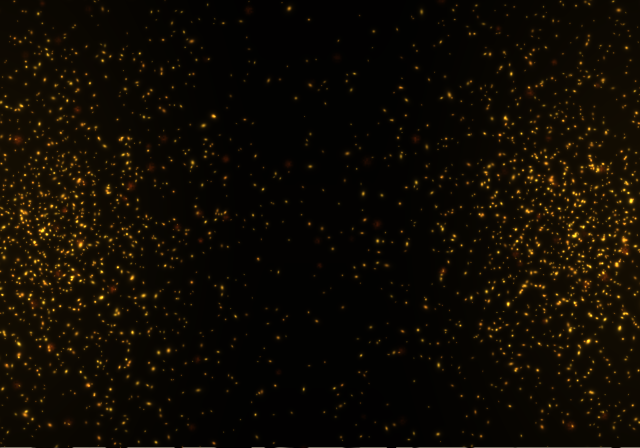
A Shadertoy shader for this background:

```glsl
// Golden dust: two dense swarms of sparks glowing at the sides of a dark field.

const vec2  LEFT_CORE   = vec2(0.085, 0.48);   // fractions of the canvas
const vec2  RIGHT_CORE  = vec2(0.900, 0.48);
const vec2  CORE_SIZE   = vec2(0.085, 0.14);
const vec2  HALO_SIZE   = vec2(0.235, 0.43);
const vec3  NIGHT       = vec3(0.010, 0.008, 0.004);
const vec3  WARM_HAZE   = vec3(0.070, 0.046, 0.006);
const vec3  GOLD        = vec3(1.00, 0.76, 0.16);
const vec3  AMBER       = vec3(0.85, 0.48, 0.10);
const vec3  EMBER       = vec3(0.62, 0.20, 0.03);
const vec3  EDGE_COLOR  = vec3(0.50, 0.48, 0.42);
const int   SPARK_LAYERS = 4;
const float FINEST_GRID  = 78.0;               // cells per canvas height
const float GRID_SHRINK  = 0.70;
const float SPARK_RADIUS = 0.0018;             // in canvas heights
const float STRAY_CHANCE = 0.024;
const float HALO_CHANCE  = 0.27;
const float CORE_CHANCE  = 0.50;
const float EMBER_GRID   = 12.0;
const float EMBER_RADIUS = 0.0085;
const float EDGE_HEIGHT  = 0.0019;

float hash(vec2 p) {
    return fract(sin(dot(p, vec2(127.1, 311.7))) * 43758.5453);
}

float noise(vec2 p) {
    vec2 i = floor(p), f = fract(p);
    f = f * f * (3.0 - 2.0 * f);
    return mix(mix(hash(i), hash(i + vec2(1, 0)), f.x),
               mix(hash(i + vec2(0, 1)), hash(i + vec2(1, 1)), f.x), f.y);
}

float bell(vec2 offset, vec2 size) {
    vec2 q = offset / size;
    return exp(-dot(q, q));
}

// Strength of both swarms at a place given in canvas fractions.
float swarm(vec2 uv, vec2 size) {
    return max(bell(uv - LEFT_CORE, size), bell(uv - RIGHT_CORE, size));
}

mat2 turn(float angle) {
    float c = cos(angle), s = sin(angle);
    return mat2(c, s, -s, c);
}

// One turned grid of small sparks, thinned out by the swarm density.
vec3 sparkLayer(vec2 p, float aspect, float layer) {
    float grid = FINEST_GRID * pow(GRID_SHRINK, layer);
    mat2 spin = turn(0.4 + 0.9 * layer);
    vec2 home = floor(spin * p * grid);
    vec3 light = vec3(0.0);
    for (int y = -1; y <= 1; y++)
    for (int x = -1; x <= 1; x++) {
        vec2 cell = home + vec2(x, y);
        vec2 seed = cell + 37.3 * layer;
        vec2 jitter = vec2(hash(seed + 11.7), hash(seed + 23.1));
        vec2 center = transpose(spin) * ((cell + jitter) / grid);
        vec2 uv = center / vec2(aspect, 1.0);
        float halo = swarm(uv, HALO_SIZE);
        float chance = STRAY_CHANCE + HALO_CHANCE * halo
                     + CORE_CHANCE * pow(0.4, layer) * swarm(uv, CORE_SIZE);
        if (hash(seed) > chance) continue;

        float vigor = hash(seed + 5.9);
        float radius = SPARK_RADIUS * (1.0 + 0.22 * layer) * mix(0.7, 1.25, vigor);
        vec2 away = (p - center) * turn(6.28 * jitter.x);
        away.x *= mix(0.65, 1.0, jitter.y);
        float d2 = dot(away, away) / (radius * radius);
        float shine = exp(-d2) + 0.10 * exp(-d2 / 7.0);
        float power = mix(0.35, 1.15, vigor * vigor) * mix(0.65, 1.1, halo);
        light += mix(AMBER, GOLD, hash(seed + 41.3)) * shine * power;
    }
    return light;
}

// Sparse, blurred embers with a mottled body.
vec3 embers(vec2 p, float aspect) {
    vec2 home = floor(p * EMBER_GRID);
    vec3 light = vec3(0.0);
    for (int y = -1; y <= 1; y++)
    for (int x = -1; x <= 1; x++) {
        vec2 cell = home + vec2(x, y);
        vec2 center = (cell + vec2(hash(cell + 3.1), hash(cell + 8.6))) / EMBER_GRID;
        float halo = swarm(center / vec2(aspect, 1.0), HALO_SIZE);
        if (hash(cell + 61.0) > 0.22 + 0.30 * halo) continue;
        float radius = EMBER_RADIUS * mix(0.6, 1.1, hash(cell + 17.0));
        float power = mix(0.12, 0.65, hash(cell + 29.0)) * mix(0.4, 1.0, halo);
        light += EMBER * power * bell(p - center, vec2(radius));
    }
    return light * mix(0.5, 1.4, noise(p * 260.0));
}

void mainImage(out vec4 fragColor, in vec2 fragCoord) {
    float aspect = iResolution.x / iResolution.y;
    vec2 p = fragCoord / iResolution.y;
    vec2 uv = fragCoord / iResolution.xy;

    // Haze: strongest at the sides, fading to the middle and the far corners
    float side = smoothstep(0.08, 0.52, abs(uv.x - 0.5));
    float lift = exp(-pow((uv.y - 0.5) / 0.48, 2.0));
    vec3 color = NIGHT * mix(0.4, 1.0, lift) + WARM_HAZE * side * mix(0.3, 1.0, lift);

    // Dust
    color += embers(p, aspect);
    for (int i = 0; i < SPARK_LAYERS; i++)
        color += sparkLayer(p, aspect, float(i));

    // Broken pale hairline along the bottom edge
    float pixel = 1.0 / iResolution.y;
    float line = 1.0 - smoothstep(EDGE_HEIGHT - 0.5 * pixel, EDGE_HEIGHT + 0.5 * pixel, p.y);
    float dashes = smoothstep(0.25, 0.40, noise(vec2(p.x * 40.0, 4.0)));
    color = mix(color, EDGE_COLOR, line * dashes);

    fragColor = vec4(min(color, 1.0), 1.0);
}
```
